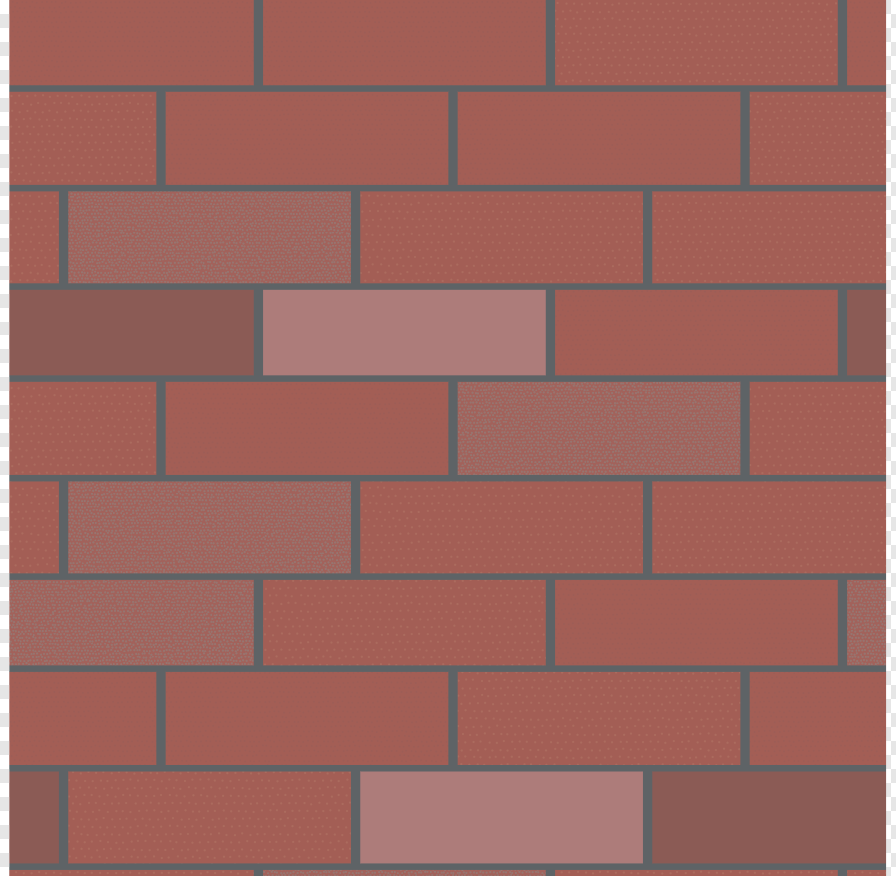
Give the GLSL for this pattern, as a Shadertoy shader.

```glsl
float hash(vec2 p) {
    vec3 q = fract(p.xyx * 0.1031);
    q += dot(q, q.yzx + 33.33);
    return fract((q.x + q.y) * q.z);
}

// Coverage of the region where d is positive, softened over one pixel
float cover(float d, float pixel) {
    return clamp(0.5 + d / pixel, 0.0, 1.0);
}

// Staggered lattice of small, slightly scattered dots
float speckle(vec2 p, float pitch, float jitter, float pixel) {
    vec2 cell = p / pitch;
    cell.x += 0.5 * mod(floor(cell.y), 2.0);
    vec2 id = floor(cell);
    vec2 shift = vec2(hash(id), hash(id + 71.0)) - 0.5;
    vec2 offset = fract(cell) - 0.5 - jitter * shift;
    return cover(0.9 - length(offset) * pitch, pixel);
}

vec3 brickColor(vec2 p, int id, float pixel) {
    if (id % 15 == 11) return vec3(0.545, 0.355, 0.335);
    if (id % 16 == 9) return vec3(0.68, 0.485, 0.48);

    vec3 clay = vec3(0.64, 0.37, 0.335);
    // Weathered bricks carry a dense grey grain
    if (id % 7 == 6 || id == 15) {
        float grain = speckle(p, 2.8, 0.5, pixel);
        return mix(vec3(0.635, 0.385, 0.355), vec3(0.59, 0.46, 0.44), grain);
    }
    // Plain bricks have sparse pale dots or fine dark ones
    if (hash(vec2(id, 5)) > 0.4)
        return mix(clay, vec3(0.70, 0.47, 0.40), 0.5 * speckle(p, 6.6, 0.25, pixel));
    return mix(clay, vec3(0.58, 0.36, 0.34), 0.4 * speckle(p, 4.2, 0.3, pixel));
}

void mainImage(out vec4 fragColor, in vec2 fragCoord) {
    // Canvas scaled to 768 by 752 units, y pointing down
    vec2 uv = fragCoord / iResolution.xy;
    vec2 p = vec2(uv.x, 1.0 - uv.y) * vec2(768.0, 752.0);
    float pixel = 752.0 / iResolution.y;

    // Courses repeat in groups of three, the first one lower
    float group = floor((p.y + 3.0) / 249.0);
    float y = p.y + 3.0 - group * 249.0;
    float course = step(79.0, y) + step(164.5, y);
    float bedJoint = min(min(y, 249.0 - y), min(abs(y - 79.0), abs(y - 164.5)));

    // Each course steps back by a third of a brick
    float x = (p.x - 221.5 + 83.5 * course) / 250.3;
    float headJoint = (0.5 - abs(fract(x) - 0.5)) * 250.3;
    int id = int((group * 3.0 + course) * 3.0 + mod(floor(x), 3.0));

    float brick = cover(min(bedJoint - 2.8, headJoint - 4.0), pixel);
    vec3 color = mix(vec3(0.37, 0.39, 0.40), brickColor(p, id, pixel), brick);

    // Pale checkered margin on both sides
    vec2 square = floor((p - vec2(764.0, 0.0)) / 12.0);
    vec3 margin = vec3(mix(1.0, 0.9, mod(square.x + square.y, 2.0)));
    float wall = cover(min(p.x - 8.0, 759.5 - p.x), pixel);
    fragColor = vec4(mix(margin, color, wall), 1.0);
}
```
